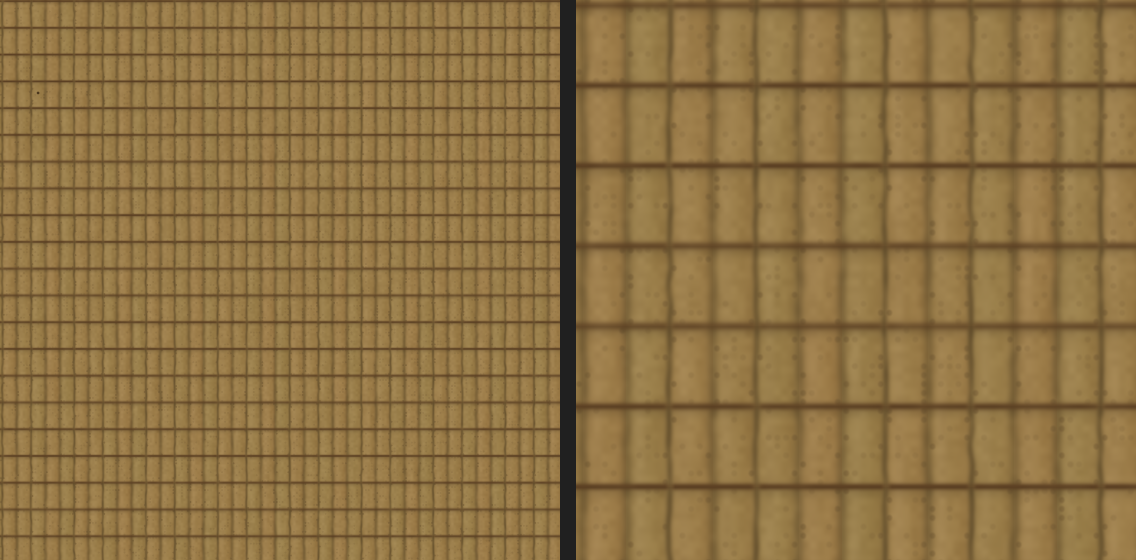
Left: the whole. Right: its middle third, enlarged.
Reproduce this texture procedurally as a three.js fragment shader.

```glsl
// Rows of narrow ochre roof tiles: a 39 by 21 grid with brown courses and olive joints.
// Soft bell-shaped lines form the grid; their strength varies by row and column,
// and value noise with hashed specks wears the tile faces.
varying vec2 vUv;

float hash(vec2 p) {
  vec3 q = fract(vec3(p.xyx) * 0.1031);
  q += dot(q, q.yzx + 33.33);
  return fract((q.x + q.y) * q.z);
}

float noise(vec2 p) {
  vec2 i = floor(p), f = fract(p);
  f = f * f * (3.0 - 2.0 * f);
  return mix(mix(hash(i), hash(i + vec2(1.0, 0.0)), f.x),
             mix(hash(i + vec2(0.0, 1.0)), hash(i + vec2(1.0, 1.0)), f.x), f.y);
}

// Soft line of the given half width, centred on zero
float softLine(float d, float width) {
  return exp(-d * d / (width * width));
}

void main() {
  // Grid measured from the upper left; whole numbers lie on the lines
  vec2 grid = vec2(vUv.x * 38.98 - 0.165, (1.0 - vUv.y) * 20.93 - 0.04);
  vec2 tile = floor(grid);
  vec2 inTile = fract(grid);
  vec2 nearest = floor(grid + 0.5);
  vec2 offset = grid - nearest;

  // Tile face: olive and warm columns, pale left side, browner right side
  float warmth = 0.5 + 0.5 * sin(tile.x * 2.51 + 0.6);
  warmth = mix(warmth, hash(tile + 7.0), 0.3);
  vec3 color = mix(vec3(0.600, 0.498, 0.288), vec3(0.618, 0.490, 0.286), warmth);
  color += vec3(0.018, 0.019, 0.026) * softLine(inTile.x - 0.3, 0.2);
  color -= vec3(0.022, 0.028, 0.022) * smoothstep(0.5, 0.95, inTile.x);

  // Fine grain and broad vertical streaks
  float grain = noise(grid * vec2(6.0, 11.0)) - 0.5;
  float streak = noise(grid * vec2(4.0, 1.3) + 31.0) - 0.5;
  color += grain * vec3(0.034, 0.034, 0.028) + streak * 0.026;

  // Small worn specks, mostly beside the joints
  vec2 speckGrid = grid * vec2(5.0, 9.0);
  vec2 speckCell = floor(speckGrid);
  float speck = step(0.86, hash(speckCell + 53.0));
  speck *= 1.0 - smoothstep(0.15, 0.5, length(fract(speckGrid) - 0.5));
  speck *= 0.35 + 0.65 * smoothstep(0.2, 0.45, abs(inTile.x - 0.5));
  color = mix(color, vec3(0.46, 0.36, 0.21), speck * 0.6);

  // Vertical joints alternate between crisp and blurred
  float crisp = 1.0 - step(0.35, fract(nearest.x * 0.4 + 0.25));
  float wobble = (noise(vec2(nearest.x * 9.0, grid.y * 4.0)) - 0.5) * 0.06;
  float joint = softLine(offset.x + wobble, mix(0.125, 0.085, crisp));
  float wear = 0.8 + 0.4 * noise(vec2(nearest.x * 5.0, grid.y * 5.0));
  color = mix(color, vec3(0.42, 0.335, 0.19), joint * wear * mix(0.62, 0.82, crisp));

  // Horizontal courses: dark at the top, then fading in a slow rhythm
  float rhythm = 0.5 + 0.5 * cos((nearest.y - 6.5) * 1.496);
  float faded = rhythm * smoothstep(3.0, 6.0, nearest.y);
  float course = softLine(offset.y, mix(0.044, 0.055, faded));
  float strength = mix(0.98, 0.7, faded);
  strength *= 0.9 + 0.2 * noise(vec2(grid.x * 2.0, nearest.y * 13.0));
  strength *= 1.0 - 0.5 * joint * crisp;
  color = mix(color, vec3(0.365, 0.255, 0.14), course * min(strength, 1.0));

  // Faint shade under each course
  color *= 1.0 - 0.07 * softLine(inTile.y - 0.07, 0.08);

  // One dark pit
  float pit = 1.0 - smoothstep(0.001, 0.0036, length(vUv - vec2(0.068, 0.834)));
  color = mix(color, vec3(0.23, 0.16, 0.08), pit * 0.85);

  gl_FragColor = vec4(color, 1.0);
}
```
